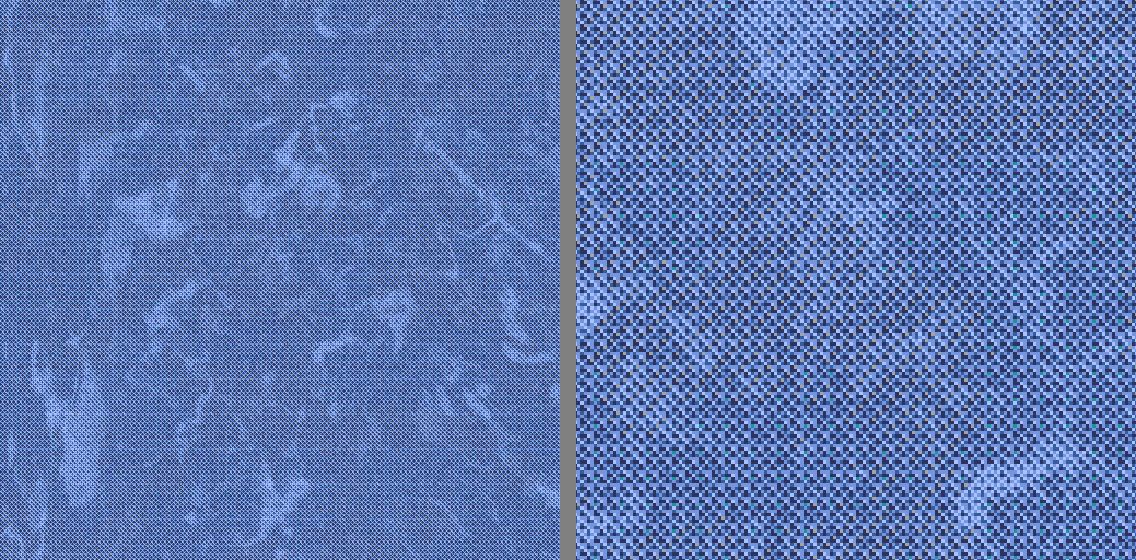
Left, the full canvas; right, a detail of the centre.
Write a three.js fragment shader that draws this texture.

```glsl
// Blue crosshatched weave with small pale strands and faint flecks: a soft
// tone field is reduced to six colours by an ordered dither whose 4x4 tile
// is a lattice of light diagonals around dark diamonds.
varying vec2 vUv;

const float CELLS = 512.0;         // dither cells across the canvas
const float STRAND_SCALE = 13.0;
const float STRAND_WIDTH = 0.085;  // in noise height
const float STRAND_GAIN = 0.23;
const float FLECK_SCALE = 2.2;     // faint strands, relative to the main ones
const float FLECK_GAIN = 0.12;
const float GRAIN_GAIN = 0.13;
const float BASE_TONE = -0.025;

// Upper dither ranks of the three darker tones
const float DARK_TOP = 0.25;
const float MID_TOP = 0.505;
const float LIGHT_TOP = 0.855;

const vec3 NAVY = vec3(0.17, 0.20, 0.37);
const vec3 DENIM = vec3(0.22, 0.36, 0.60);
const vec3 SKY = vec3(0.46, 0.59, 0.87);
const vec3 PALE = vec3(0.66, 0.76, 1.00);
const vec3 GREY = vec3(0.64, 0.64, 0.64);
const vec3 TEAL = vec3(0.10, 0.58, 0.61);

float hash(vec2 p) {
  vec3 q = fract(vec3(p.xyx) * 0.1031);
  q += dot(q, q.yzx + 33.33);
  return fract((q.x + q.y) * q.z);
}

float noise(vec2 p) {
  vec2 i = floor(p);
  vec2 f = fract(p);
  f = f * f * (3.0 - 2.0 * f);
  float low = mix(hash(i), hash(i + vec2(1.0, 0.0)), f.x);
  float high = mix(hash(i + vec2(0.0, 1.0)), hash(i + vec2(1.0, 1.0)), f.x);
  return mix(low, high, f.y);
}

// Place of a cell in the tile: 0 diamond centre, 1-4 its sides,
// 5 rising diagonal, 6 falling diagonal, 7 crossings.
// The two diamonds of a tile lie flat and upright, as in a basket weave.
float latticeGroup(vec2 c, bool oddColumn, float diamond) {
  float sum = mod(c.x + c.y, 4.0);
  float difference = mod(c.x - c.y + 4.0, 4.0);
  if (mod(sum, 2.0) > 0.5) {
    bool lengthwise = oddColumn == (diamond < 0.5);
    if (lengthwise) return sum < 2.0 ? 1.0 : 4.0;
    return sum < 2.0 ? 2.0 : 3.0;
  }
  if (sum > 1.0) return oddColumn ? 6.0 : 7.0;
  return difference > 1.0 ? 5.0 : 0.0;
}

// Threshold repeating every 8x8 cells
float latticeThreshold(vec2 cell) {
  vec2 c = mod(cell, 4.0);
  bool oddColumn = mod(c.x, 2.0) > 0.5;
  float diamond = step(2.0, oddColumn ? c.y : c.x);
  vec2 tile = mod(floor(cell / 4.0), 2.0);
  float order = fract(tile.x * 0.5 + tile.y * 0.75);
  float within = order + 0.125 * diamond + 0.0625;
  return (latticeGroup(c, oddColumn, diamond) + within) / 8.0;
}

// Broken ragged ridges with a few small patches
float strands(vec2 p) {
  vec2 bend = vec2(noise(p * 1.7 + 11.0), noise(p * 1.7 + 47.0)) - 0.5;
  vec2 fray = vec2(noise(p * 6.0 + 3.0), noise(p * 6.0 + 29.0)) - 0.5;
  vec2 q = p + bend * 0.9 + fray * 0.22;
  float ridge = 1.0 - smoothstep(0.2, 1.0, abs(noise(q + 5.0) - 0.5) / STRAND_WIDTH);
  float gaps = smoothstep(0.50, 0.74, noise(p * 0.8 + bend + 71.0));
  float patches = smoothstep(0.76, 0.92, noise(q * 1.6 + 23.0));
  return max(ridge * gaps, patches);
}

// Strands of the middle, upright left and slanting right regions
float regionStrands(vec2 uv, float scale) {
  vec2 p = uv * scale;
  vec2 along = vec2(p.x - p.y, p.x + p.y) * 0.707;
  float left = smoothstep(0.30, 0.10, uv.x);
  float right = smoothstep(0.68, 0.85, uv.x);
  float field = strands(p);
  field = mix(field, strands(p * vec2(1.4, 0.5) + 90.0), left);
  return mix(field, strands(along * vec2(0.6, 1.25) + 130.0), right);
}

// Continuous brightness offset before dithering
float toneAt(vec2 uv) {
  float bright = regionStrands(uv, STRAND_SCALE);
  float flecks = regionStrands(uv, STRAND_SCALE * FLECK_SCALE);
  float grain = noise(uv * 190.0) - 0.5;
  float drift = noise(uv * 9.0 + 31.0) - 0.5;
  return BASE_TONE + bright * STRAND_GAIN + flecks * FLECK_GAIN
    + grain * GRAIN_GAIN + drift * 0.02;
}

void main() {
  vec2 cell = floor(vUv * CELLS);
  vec2 uv = (cell + 0.5) / CELLS;
  float threshold = latticeThreshold(cell);
  float rank = threshold + toneAt(uv);

  vec3 colour = NAVY;
  if (rank > DARK_TOP) colour = DENIM;
  if (rank > MID_TOP) colour = SKY;
  if (rank > LIGHT_TOP) colour = PALE;

  // Sparse grey and teal cells drift in and out with the hue
  float hue = noise(uv * 13.0 + 59.0) + 0.5 * (noise(uv * 90.0) - 0.5);
  bool greySlot = threshold > 0.75 && threshold < 0.815;
  bool tealSlot = threshold > 0.375 && threshold < 0.39;
  if (greySlot && hue > 0.5 && rank < 0.93) colour = GREY;
  if (tealSlot && hue < 0.55 && rank < MID_TOP) colour = TEAL;

  gl_FragColor = vec4(colour, 1.0);
}
```
